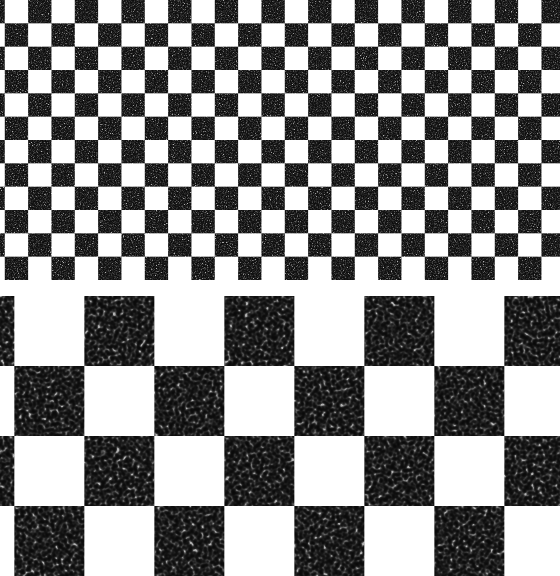
Top: the whole. Bottom: its middle third, enlarged.
A Shadertoy shader for this pattern:

```glsl
// Checkerboard of plain white squares and black squares with a fine grey grain.

const float ROWS           = 12.0;   // squares down the canvas height
const float COLUMN_SHIFT   = 0.205;  // sideways offset, in squares
const vec3  WHITE          = vec3(1.0);
const float GRAIN_FLOOR    = 0.03;   // darkest grey of the grain
const float GRAIN_LEVEL    = 0.075;  // typical lift above the floor
const float GRAIN_CONTRAST = 2.7;    // spread between dark and bright grains
const float GRAIN_PEAK     = 0.7;    // brightest grain
const float FINE_SCALE     = 253.0;  // grains per canvas height
const float COARSE_SCALE   = 187.0;
const float TAU            = 6.2831853;

// Integer hash giving a unit gradient for a lattice point
vec2 latticeGradient(ivec2 cell) {
    uvec2 q = uvec2(cell) * uvec2(1597334673u, 3812015801u);
    uint h = q.x ^ q.y;
    h = (h ^ (h >> 16)) * 2146121005u;
    h = (h ^ (h >> 15)) * 2221713035u;
    h ^= h >> 16;
    float angle = TAU * float(h & 0xffffu) / 65536.0;
    return vec2(cos(angle), sin(angle));
}

float gradientNoise(vec2 p) {
    ivec2 cell = ivec2(floor(p));
    vec2 f = fract(p);
    vec2 blend = f * f * f * (f * (f * 6.0 - 15.0) + 10.0);
    float a = dot(latticeGradient(cell), f);
    float b = dot(latticeGradient(cell + ivec2(1, 0)), f - vec2(1.0, 0.0));
    float c = dot(latticeGradient(cell + ivec2(0, 1)), f - vec2(0.0, 1.0));
    float d = dot(latticeGradient(cell + ivec2(1, 1)), f - vec2(1.0, 1.0));
    return mix(mix(a, b, blend.x), mix(c, d, blend.x), blend.y);
}

mat2 rotation(float angle) {
    float c = cos(angle), s = sin(angle);
    return mat2(c, s, -s, c);
}

// Grey level of the grain; rotated layers hide the noise lattice
float grain(vec2 uv) {
    float n = gradientNoise(rotation(0.6) * uv * FINE_SCALE)
            + gradientNoise(rotation(-0.4) * uv * COARSE_SCALE + 71.3);
    return min(GRAIN_FLOOR + GRAIN_LEVEL * exp(GRAIN_CONTRAST * n), GRAIN_PEAK);
}

// Square wave per axis: +1 on even squares, -1 on odd, with soft edges
vec2 squareWave(vec2 p, float edgeWidth) {
    vec2 f = fract(p);
    vec2 edgeDistance = min(f, 1.0 - f);
    vec2 parity = 1.0 - 2.0 * mod(floor(p), 2.0);
    return parity * min(edgeDistance / (0.5 * edgeWidth), 1.0);
}

void mainImage(out vec4 fragColor, in vec2 fragCoord) {
    vec2 uv = fragCoord / iResolution.y;

    // Checker coverage: 1 on dark squares, 0 on white ones
    vec2 board = uv * ROWS - vec2(COLUMN_SHIFT, 0.0);
    vec2 wave = squareWave(board, ROWS / iResolution.y);
    float dark = 0.5 + 0.5 * wave.x * wave.y;

    fragColor = vec4(mix(WHITE, vec3(grain(uv)), dark), 1.0);
}
```
